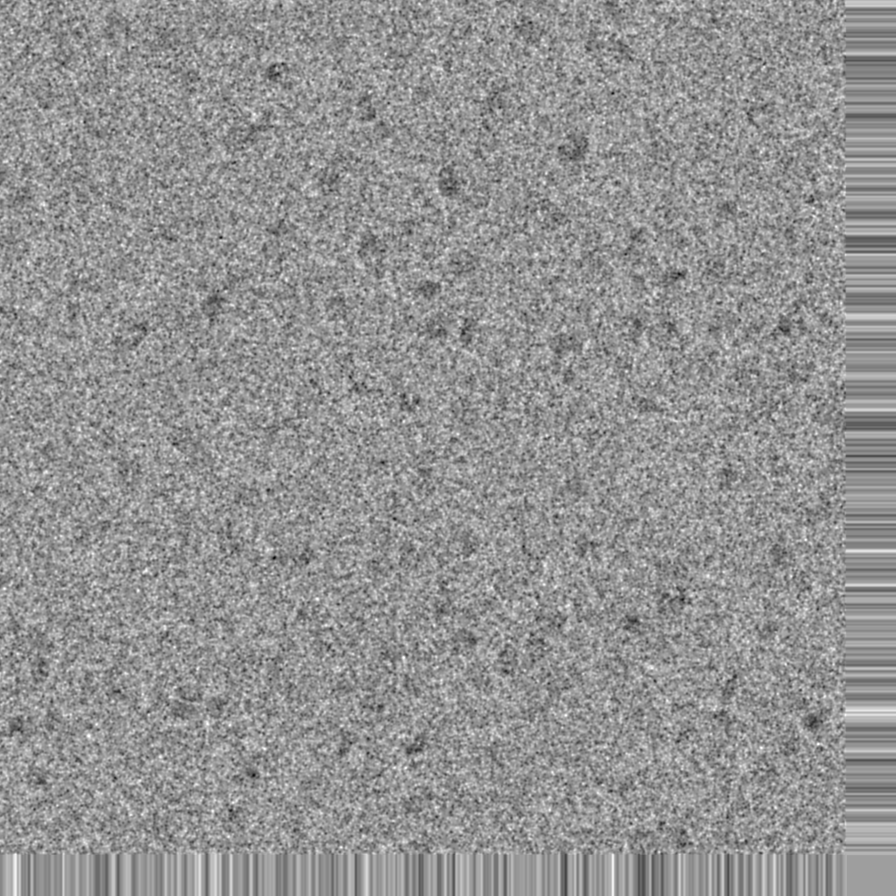
Reproduce this texture procedurally as a WebGL 1 fragment shader.

```glsl
precision highp float;
// Grainy grey micrograph with faint dark lumpy particles and smeared right and bottom borders.

uniform vec2 u_resolution;

#define BASE_GREY 0.582
#define CORNER_GREY 0.62
#define RIGHT_EDGE 0.945
#define BOTTOM_EDGE 0.0455
#define GRAIN_SCALE 340.0
#define GRAIN_CONTRAST 0.155
#define MOTTLE_SCALE 112.0
#define MOTTLE_CONTRAST 0.018
#define PARTICLE_CELLS 18.0
#define PARTICLE_SHARE 0.64
#define PARTICLE_SIZE 0.021
#define PARTICLE_DARKNESS 0.075

// Three random values in 0..1 for a lattice cell
vec3 hash3(vec2 cell) {
  vec3 q = fract(cell.xyx * vec3(0.1031, 0.1030, 0.0973));
  q += dot(q, q.yxz + 33.33);
  return fract((q.xxy + q.yzz) * q.zyx);
}

// Soft spots of random sign, one scattered in each cell
float spots(vec2 p) {
  vec2 cell = floor(p);
  float sum = 0.0;
  for (int j = -1; j <= 1; j++) {
    for (int i = -1; i <= 1; i++) {
      vec2 neighbour = cell + vec2(float(i), float(j));
      vec3 rnd = hash3(neighbour + 17.0);
      vec2 d = p - neighbour - rnd.xy;
      sum += (2.0 * rnd.z - 1.0) * exp(-3.0 * dot(d, d));
    }
  }
  return sum;
}

// Two turned layers hide the lattice and even out the tones
float softNoise(vec2 p) {
  mat2 turn = mat2(0.8, 0.6, -0.6, 0.8);
  return spots(p + 5.3) + spots(turn * p + 411.7);
}

// x: coverage of the scattered oval bodies, y: their pale fringe
vec2 particles(vec2 p) {
  vec2 cell = floor(p * PARTICLE_CELLS);
  vec2 cover = vec2(0.0);
  for (int j = -1; j <= 1; j++) {
    for (int i = -1; i <= 1; i++) {
      vec2 neighbour = cell + vec2(float(i), float(j));
      vec3 place = hash3(neighbour + 71.0);
      vec3 shape = hash3(neighbour + 233.0);
      vec2 d = p - (neighbour + place.xy) / PARTICLE_CELLS;
      float angle = 6.2832 * shape.x;
      float c = cos(angle);
      float s = sin(angle);
      d = vec2(c * d.x + s * d.y, c * d.y - s * d.x);
      vec2 radii = PARTICLE_SIZE * vec2(mix(0.75, 1.1, shape.z), mix(0.52, 0.8, shape.y));
      float r = length(d / radii);
      float strength = step(place.z, PARTICLE_SHARE) * mix(0.4, 1.2, fract(7.0 * shape.y));
      float body = 1.0 - smoothstep(0.65, 1.15, r);
      float fringe = smoothstep(0.9, 1.2, r) * (1.0 - smoothstep(1.2, 1.6, r));
      cover = max(cover, strength * vec2(body, fringe));
    }
  }
  return cover;
}

void main() {
  vec2 uv = gl_FragCoord.xy / u_resolution;

  // Holding the position at the edges smears them into stripes
  vec2 p = vec2(min(uv.x, RIGHT_EDGE), max(uv.y, BOTTOM_EDGE));

  float grain = softNoise(p * GRAIN_SCALE);
  float mottle = softNoise(p * MOTTLE_SCALE + 90.0);
  vec2 cover = particles(p);

  // Lumpy bodies, pale fringe, then film grain
  float grey = BASE_GREY + MOTTLE_CONTRAST * mottle;
  grey -= PARTICLE_DARKNESS * cover.x * (1.0 + 1.5 * mottle);
  grey += 0.025 * cover.y;
  grey += GRAIN_CONTRAST * grain;

  // Flat corner where both borders meet
  vec2 pixel = 0.5 / u_resolution;
  float corner = smoothstep(-pixel.x, pixel.x, uv.x - RIGHT_EDGE)
               * smoothstep(-pixel.y, pixel.y, BOTTOM_EDGE - uv.y);
  grey = mix(grey, CORNER_GREY, corner);

  gl_FragColor = vec4(vec3(clamp(grey, 0.0, 1.0)), 1.0);
}
```
